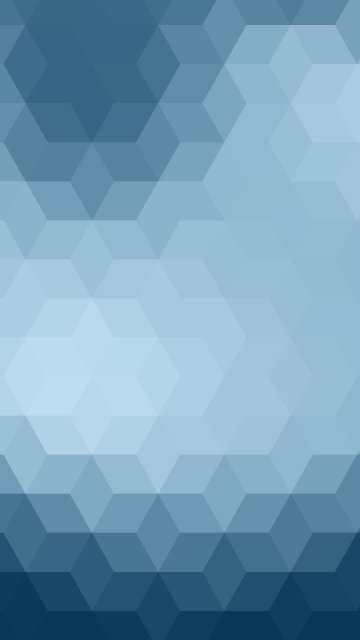
This background is drawn by a WebGL 1 fragment shader. Its source:

```glsl
precision highp float;
// Rhombus tiling shaded in flat steps by a soft blue field of glows and shadows.

uniform vec2 u_resolution;

// Lengths are in canvas widths, tones run from 0 (deep) to 1 (pale).
#define TILE vec2(0.1841, 0.1085)
#define ORIGIN vec2(0.0710, 1.7083)
#define DEEP vec3(0.04, 0.215, 0.335)
#define PALE vec3(0.75, 0.875, 0.95)
#define MID_TINT vec3(0.0, 0.08, 0.12)
#define BASE_TONE 0.746
#define SHADOW_TONE 0.254
#define GRAIN 0.012
#define SAMPLES 3

float glow(vec2 p, vec2 center, vec2 radius) {
  vec2 d = (p - center) / radius;
  return exp(-dot(d, d));
}

// Centre of the rhombus that holds grid point g
vec2 rhombusCenter(vec2 g) {
  // Upright rhombi stand on every column, staggered by one row
  float column = floor(g.x + 0.5);
  float offset = column + 1.0;
  float row = offset + 2.0 * floor((g.y - offset) * 0.5 + 0.5);
  vec2 d = abs(g - vec2(column, row));
  if (3.0 * d.x + d.y < 1.0) return vec2(column, row);
  // Slanted rhombi fill the gaps, one for each row
  return floor(g) + 0.5;
}

// Smooth light field
float toneAt(vec2 p) {
  float tone = BASE_TONE;
  tone += 0.24 * glow(p, vec2(0.208, 0.736), vec2(0.49, 0.30));
  tone += 0.14 * glow(p, vec2(0.995, 1.442), vec2(0.185, 0.21));

  // Round shadow at the upper left and a thin one along the top
  float reach = length((p - vec2(0.243, 1.604)) * vec2(1.0, 0.9));
  float shadow = 1.0 - smoothstep(0.09, 0.53, reach);
  float topShade = 0.75 * smoothstep(1.604, 1.824, p.y);
  tone = mix(tone, SHADOW_TONE, shadow);
  tone = mix(tone, SHADOW_TONE, topShade);

  // Bottom fade, higher at both sides
  float side = p.x - 0.5;
  float height = p.y - 0.45 * side * side;
  return tone * smoothstep(-0.05, 0.5625, height);
}

vec3 tileColor(vec2 p) {
  vec2 cell = rhombusCenter((p - ORIGIN) / TILE);
  float grain = sin(cell.x * 5.3 + cell.y * 2.1) * sin(cell.y * 3.7 - cell.x);
  float tone = toneAt(ORIGIN + cell * TILE) + GRAIN * grain;
  tone = clamp(tone, 0.0, 1.0);
  return mix(DEEP, PALE, tone) + MID_TINT * tone * (1.0 - tone);
}

void main() {
  // Average a small grid of samples to smooth the tile edges
  vec3 color = vec3(0.0);
  for (int i = 0; i < SAMPLES; i++) {
    for (int j = 0; j < SAMPLES; j++) {
      vec2 jitter = (vec2(float(i), float(j)) + 0.5) / float(SAMPLES) - 0.5;
      color += tileColor((gl_FragCoord.xy + jitter) / u_resolution.x);
    }
  }
  gl_FragColor = vec4(color / float(SAMPLES * SAMPLES), 1.0);
}
```
